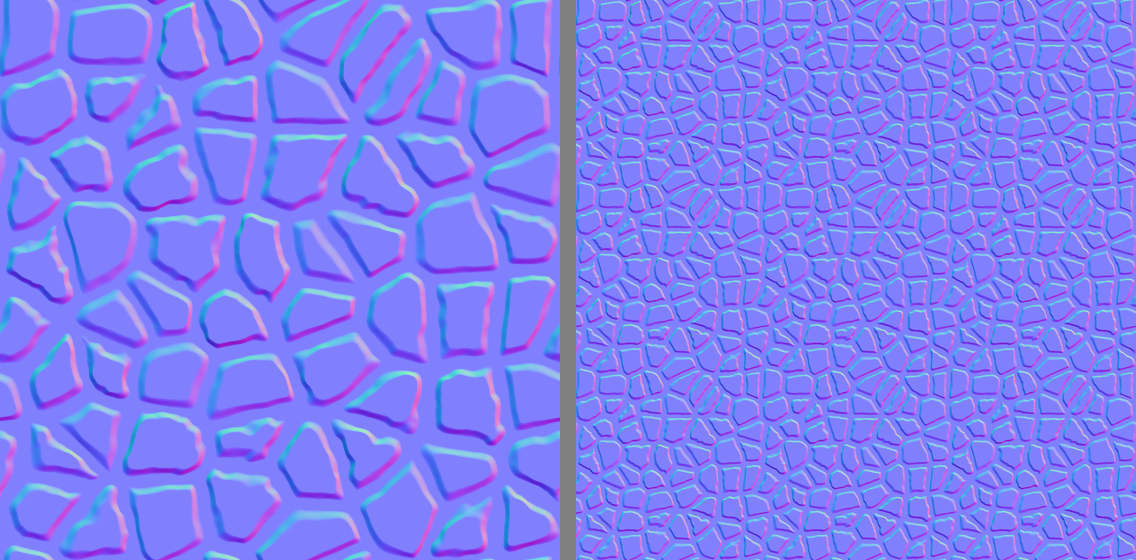
Left, the tile; right, the same tile 3 across and 3 down.
Write a WebGL 2 fragment shader that draws this texture map.

```glsl
#version 300 es
precision highp float;

uniform vec2 u_resolution;
out vec4 fragColor;

const float CELLS = 8.0; // stones per side, also the wrap period

vec2 hash2(vec2 p) {
    vec3 q = fract(p.xyx * vec3(0.1031, 0.1030, 0.0973));
    q += dot(q, q.yzx + 33.33);
    return fract((q.xx + q.yz) * q.zy);
}

// Value noise in two channels that wraps after a whole number of lattice steps
vec2 noise2(vec2 p, float frequency) {
    p *= frequency;
    float period = CELLS * frequency;
    vec2 i = floor(p), f = fract(p);
    f = f * f * (3.0 - 2.0 * f);
    vec2 a = hash2(mod(i, period) + 211.0);
    vec2 b = hash2(mod(i + vec2(1, 0), period) + 211.0);
    vec2 c = hash2(mod(i + vec2(0, 1), period) + 211.0);
    vec2 d = hash2(mod(i + 1.0, period) + 211.0);
    return mix(mix(a, b, f.x), mix(c, d, f.x), f.y);
}

vec2 stoneCentre(vec2 cell) {
    return cell + 0.07 + 0.86 * hash2(mod(cell, CELLS) + 17.0);
}

// Flat-topped stones with bevelled, partly chipped rims
float stoneHeight(vec2 p) {
    vec2 broad = noise2(p, 2.0);
    vec2 chips = noise2(p, 5.0);
    vec2 streaks = noise2(vec2(p.x + p.y, 3.0 * (p.y - p.x)), 2.0);
    p += 0.08 * (broad - 0.5) + 0.03 * (chips - 0.5);

    // Nearest stone
    vec2 home = floor(p), own = home;
    float nearest = 1e3;
    for (int y = -2; y <= 2; y++)
    for (int x = -2; x <= 2; x++) {
        vec2 cell = home + vec2(x, y);
        vec2 toCentre = stoneCentre(cell) - p;
        float dist = dot(toCentre, toCentre);
        if (dist < nearest) {
            nearest = dist;
            own = cell;
        }
    }

    // Smooth minimum of the border distances rounds the corners
    vec2 centre = stoneCentre(own);
    vec2 trait = hash2(mod(own, CELLS) + 71.0);
    float sharpness = mix(18.0, 40.0, trait.y);
    float sum = 0.0;
    for (int y = -2; y <= 2; y++)
    for (int x = -2; x <= 2; x++) {
        if (x == 0 && y == 0) continue;
        vec2 other = stoneCentre(own + vec2(x, y));
        float border = dot(0.5 * (centre + other) - p, normalize(other - centre));
        sum += exp(-sharpness * border);
    }
    float rim = -log(sum) / sharpness;

    // Chips only carve inwards, and differ in depth from stone to stone
    float roughness = smoothstep(0.15, 0.7, trait.x);
    rim -= roughness * (0.075 * chips.y + 0.05 * streaks.x);

    float gap = mix(0.02, 0.07, trait.y) - 0.02 * roughness;
    float bevel = mix(0.06, 0.16, mix(broad.y, streaks.y, 0.4 * roughness));
    return mix(0.055, 0.08, trait.x) * smoothstep(gap, gap + bevel, rim);
}

void main() {
    vec2 p = gl_FragCoord.xy / u_resolution * CELLS;

    // Slope by central differences
    vec2 e = vec2(0.007, 0.0);
    vec2 slope = vec2(stoneHeight(p + e.xy) - stoneHeight(p - e.xy),
                      stoneHeight(p + e.yx) - stoneHeight(p - e.yx)) / (2.0 * e.x);

    // Normal packed as colour
    vec3 normal = normalize(vec3(-slope, 1.0));
    fragColor = vec4(0.5 + 0.5 * normal, 1.0);
}
```
